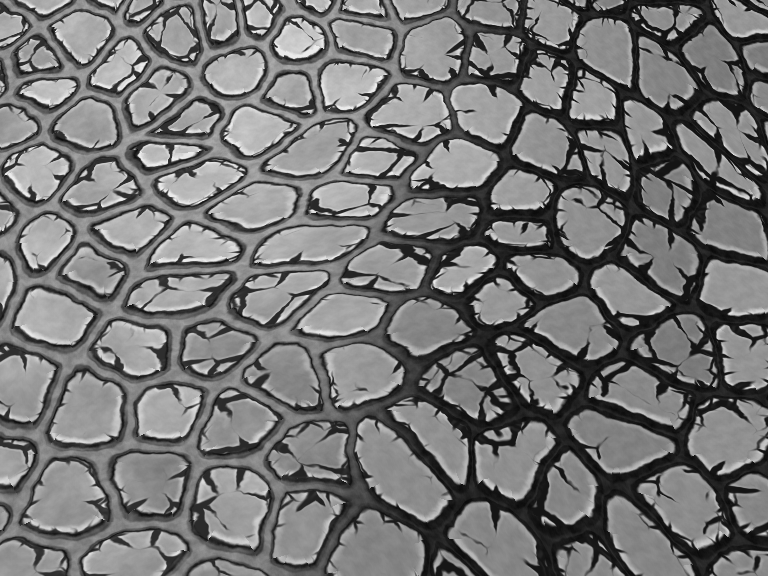
Reproduce this texture procedurally as a Shadertoy shader.

```glsl
// Cracked mud seen at a slant: rounded cellular plates split by wide gaps.
// Gaps have pale floors and sloping walls on the damp left and are black
// on the dry right; finer cell borders cut tapering cracks into the plates.

vec2 hash2(vec2 p) {
    vec3 h = fract(p.xyx * vec3(0.1031, 0.1030, 0.0973));
    h += dot(h, h.yzx + 33.33);
    return fract((h.xx + h.yz) * h.zy);
}

// Layered sines, roughly -1 to 1
float ripple(vec2 p) {
    float sum = 0.0, amp = 0.5;
    for (int i = 0; i < 5; i++) {
        sum += amp * sin(p.x + 1.4 * sin(p.y));
        p = mat2(1.5, 1.1, -1.1, 1.5) * p + 1.7;
        amp *= 0.6;
    }
    return sum;
}

vec2 seed(vec2 cell) {
    return cell + 0.5 + 0.76 * (hash2(cell + 40.0) - 0.5);
}

// Cell borders: x = rounded distance, yz = direction to border, w = cell tone
vec4 cellBorder(vec2 p, float rounding) {
    vec2 base = floor(p), home = base, toHome = vec2(9.0);
    for (int j = -1; j <= 1; j++)
    for (int i = -1; i <= 1; i++) {
        vec2 cell = base + vec2(i, j), r = seed(cell) - p;
        if (dot(r, r) < dot(toHome, toHome)) { toHome = r; home = cell; }
    }
    float dist = 1.0, nearest = 9.0;
    vec2 dir = vec2(0.0);
    for (int j = -2; j <= 2; j++)
    for (int i = -2; i <= 2; i++) {
        if (i == 0 && j == 0) continue;
        vec2 r = seed(home + vec2(i, j)) - p;
        vec2 n = normalize(r - toHome);
        float d = dot(0.5 * (r + toHome), n);
        if (d < nearest) { nearest = d; dir = n; }
        float h = max(rounding - abs(dist - d), 0.0) / rounding;
        dist = min(dist, d) - 0.25 * h * h * rounding;
    }
    return vec4(dist, dir, hash2(home + 7.0).x);
}

void mainImage(out vec4 fragColor, in vec2 fragCoord) {
    vec2 uv = fragCoord / iResolution.y;
    float damp = 1.0 - smoothstep(0.3, 1.0, uv.x - 0.25 * (uv.y - 0.5));

    // Perspective, tilt and bending of the plate rows
    float depth = 2.6 - uv.y;
    vec2 q = 18.0 * vec2(0.9 * (uv.x - 0.7) / depth, -1.1 * log(depth));
    float c = cos(0.42), s = sin(0.42);
    q = mat2(c, s, -s, c) * q;
    q += 0.4 * vec2(sin(0.8 * q.y + 1.0), sin(0.7 * q.x));
    vec2 rough = vec2(ripple(q * 4.0), ripple(q.yx * 4.0 + 5.0));
    q += 0.045 * rough;
    float grain = ripple(q * 19.0);

    // Plates, with gaps wider on their lower sides
    vec4 plate = cellBorder(q, 0.16);
    float below = dot(plate.yz, vec2(s, -c));
    float gap = mix(0.055, 0.1, damp) + 0.06 * max(below, 0.0)
              + 0.02 * ripple(q * 0.9) + 0.006 * grain;
    float inside = plate.x - gap;
    float top = smoothstep(-0.018, 0.018, inside);

    // Plate surface: sheen, uneven tone and pale rim
    vec2 toSheen = (uv - vec2(0.42, 0.82)) / vec2(0.5, 0.4);
    float sheen = exp(-dot(toSheen, toSheen));
    float surface = mix(0.53, 0.57, damp) + 0.15 * sheen
                  + 0.12 * (plate.w - 0.5) + 0.025 * grain
                  + 0.05 * damp * ripple(q * 3.0 + 2.0);
    float rim = smoothstep(0.1, 0.02, inside);
    surface += rim * (0.13 + 0.07 * below + 0.05 * rough.x);

    // Tapering cracks at two scales
    for (int i = 0; i < 2; i++) {
        float scale = i == 0 ? 1.75 : 3.6;
        vec4 crack = cellBorder(q * scale + 13.0 + 0.1 * rough.yx, 0.02);
        float gate = smoothstep(-0.25, 0.3, ripple(q * 1.6 + float(i) * 9.0));
        float reach = i == 0 ? 0.45 : 0.24;
        float width = (i == 0 ? 0.055 : 0.022) * gate
                    * smoothstep(reach, 0.08, plate.x);
        float d = crack.x / scale - width;
        float cut = smoothstep(0.016, -0.014, d) * smoothstep(0.0, 0.02, width);
        surface += 0.08 * smoothstep(0.06, 0.02, d) * smoothstep(0.0, 0.03, width);
        surface = mix(surface, mix(0.08, 0.18, damp), cut);
    }

    // Gap: dark under the lip, layered wall, pale dusty floor when damp
    float rise = clamp(plate.x / gap, 0.0, 1.0);
    float wall = mix(0.4, 0.13, smoothstep(0.25, 0.95, rise))
               + 0.05 * sin(rise * 14.0 + 3.0 * rough.x) + 0.05 * grain;
    float ground = 0.52 + 0.06 * grain + 0.1 * sheen;
    wall = mix(wall, ground, smoothstep(0.055, 0.02, plate.x));
    float shadow = 0.08 + 0.04 * grain + 0.06 * smoothstep(0.3, 0.0, rise);
    float gapTone = mix(shadow, wall, smoothstep(0.05, 0.8, damp));

    float tone = mix(gapTone, surface, top);
    fragColor = vec4(vec3(clamp(tone, 0.03, 0.92)), 1.0);
}
```
